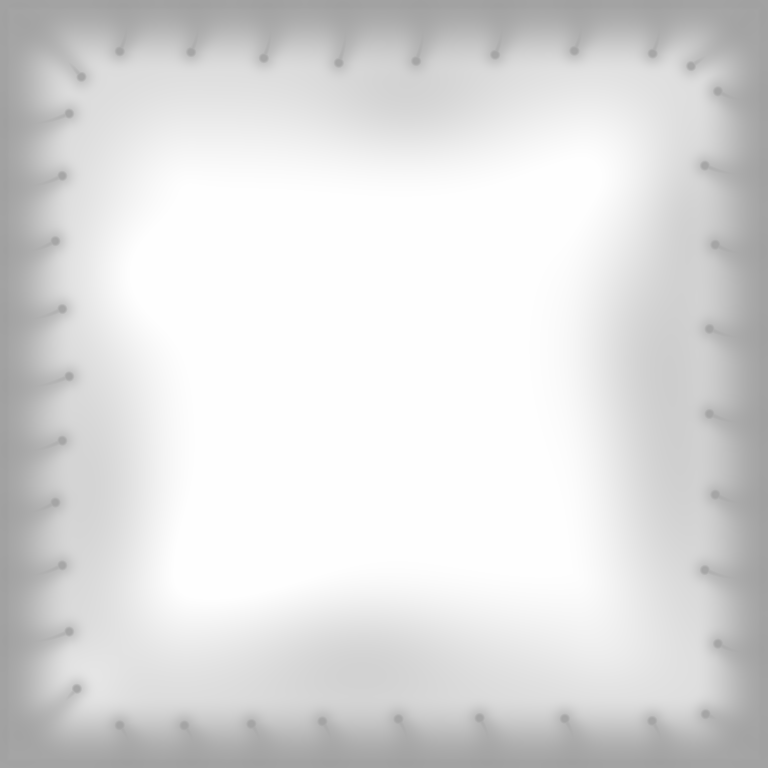
Give the GLSL for this texture map, as a three.js fragment shader.

```glsl
varying vec2 vUv;

// Depth inside the unit square, with corners rounded by radius
float insideDepth(vec2 p, float radius) {
  vec2 q = abs(p - 0.5) - 0.5 + radius;
  return radius - length(max(q, 0.0)) - min(max(q.x, q.y), 0.0);
}

float blob(vec2 p, vec2 center, vec2 size) {
  vec2 q = (p - center) / size;
  return exp(-dot(q, q));
}

// Dark dot at the tip, thin crease and a soft fold widening to the root
float tuck(vec2 p, vec2 tip, vec2 root) {
  vec2 axis = root - tip;
  float t = clamp(dot(p - tip, axis) / dot(axis, axis), 0.0, 1.0);
  float bow = 0.006 * sin(3.14159 * t);
  float dist = length(p - tip - axis * t - vec2(bow, 0.0));
  float fold = 0.48 * exp(-pow(dist / (0.014 + 0.012 * t), 2.0));
  float crease = 0.72 * (1.0 - 0.5 * t) * exp(-pow(dist / 0.0055, 2.0));
  float dotShade = 0.9 * (1.0 - smoothstep(0.003, 0.0105, length(p - tip)));
  return max(fold, max(crease, dotShade));
}

// p is (along, depth); row is start, step, sway, sway rate;
// reach is mean depth, variation, rate, phase
float tuckRow(vec2 p, vec4 row, vec4 reach, float lean, float count) {
  float shade = 0.0;
  for (int i = 0; i < 9; i++) {
    float k = float(i);
    if (k >= count) break;
    float along = row.x + row.y * k + row.z * sin(row.w * k);
    float depth = reach.x + reach.y * sin(reach.z * k + reach.w);
    shade = max(shade, tuck(p, vec2(along, depth), vec2(along + lean, 0.012)));
  }
  return shade;
}

void main() {
  vec2 p = vUv;
  vec2 flipped = 1.0 - p;

  // Padded border and broad inner slope
  float light = 0.65 + 0.215 * smoothstep(0.006, 0.096, insideDepth(p, 0.1));
  light += 0.135 * smoothstep(0.07, 0.27, insideDepth(p, 0.25));

  // Wide hollows
  light -= 0.09 * blob(p, vec2(0.83, 0.55), vec2(0.085, 0.13));
  light -= 0.065 * blob(p, vec2(0.86, 0.37), vec2(0.075, 0.14));
  light -= 0.05 * blob(p, vec2(0.89, 0.72), vec2(0.05, 0.1));
  light -= 0.06 * blob(p, vec2(0.14, 0.36), vec2(0.07, 0.16));
  light -= 0.065 * blob(p, vec2(0.53, 0.86), vec2(0.11, 0.07));
  light -= 0.08 * blob(p, vec2(0.47, 0.155), vec2(0.14, 0.075));

  // Raised highlights
  light += 0.065 * blob(p, vec2(0.17, 0.64), vec2(0.07, 0.09));
  light += 0.035 * blob(p, vec2(0.79, 0.82), vec2(0.12, 0.1));
  light += 0.03 * blob(p, vec2(0.82, 0.14), vec2(0.09, 0.06));
  light += 0.04 * blob(p, vec2(0.12, 0.12), vec2(0.05));
  light += 0.03 * blob(p, vec2(0.3, 0.26), vec2(0.12, 0.08));
  light = min(light, 0.995);

  // Tucks: top, left, bottom, right
  float shade = tuckRow(vec2(p.x, flipped.y), vec4(0.156, 0.098, -0.009, 0.6),
    vec4(0.074, 0.008, 1.1, -2.0), 0.005, 8.0);
  shade = max(shade, tuckRow(vec2(flipped.y, p.x), vec4(0.148, 0.0846, -0.004, 1.1),
    vec4(0.081, 0.009, 1.57, -4.71), 0.012, 9.0));
  shade = max(shade, tuckRow(p, vec4(0.156, 0.099, -0.034, 0.45),
    vec4(0.06, 0.005, 0.7, -2.0), 0.01, 8.0));
  shade = max(shade, tuckRow(vec2(flipped.y, flipped.x), vec4(0.119, 0.1035, -0.008, 1.0),
    vec4(0.074, 0.009, 2.7, -1.6), 0.008, 8.0));

  // Corner tucks
  shade = max(shade, tuck(p, vec2(0.106, 0.9), vec2(0.025, 0.975)));
  shade = max(shade, tuck(p, vec2(0.9, 0.914), vec2(0.977, 0.98)));
  shade = max(shade, tuck(p, vec2(0.1, 0.103), vec2(0.025, 0.043)));
  shade = max(shade, tuck(p, vec2(0.919, 0.07), vec2(0.983, 0.03)));
  light = mix(light, 0.63, shade);

  // Thin outer rim
  light -= 0.012 * (1.0 - smoothstep(0.008, 0.014, insideDepth(p, 0.01)));
  gl_FragColor = vec4(vec3(light), 1.0);
}
```
